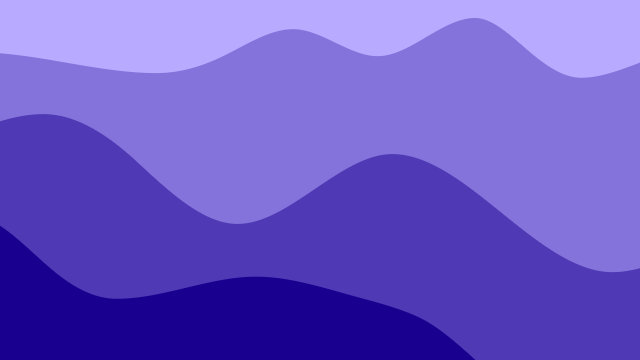
Reproduce this background procedurally as a Shadertoy shader.

```glsl
const vec3 LILAC  = vec3(0.722, 0.667, 1.000);
const vec3 VIOLET = vec3(0.518, 0.451, 0.855);
const vec3 PURPLE = vec3(0.310, 0.224, 0.710);
const vec3 INDIGO = vec3(0.098, 0.000, 0.560);

const int KNOTS = 9;

// Each knot holds x, height and slope, in fractions of the canvas
const vec3 FAR_WAVE[KNOTS] = vec3[KNOTS](
    vec3(0.000, 0.852, -0.142), vec3(0.245, 0.797, 0.0), vec3(0.352, 0.847, 0.889),
    vec3(0.458, 0.919, 0.0), vec3(0.590, 0.844, 0.0), vec3(0.742, 0.950, 0.0),
    vec3(0.833, 0.848, -1.458), vec3(0.908, 0.784, 0.0), vec3(1.000, 0.826, 0.658));

const vec3 MIDDLE_WAVE[KNOTS] = vec3[KNOTS](
    vec3(0.000, 0.663, 0.533), vec3(0.068, 0.683, 0.0), vec3(0.215, 0.549, -1.653),
    vec3(0.371, 0.378, 0.0), vec3(0.613, 0.572, 0.0), vec3(0.785, 0.407, -1.434),
    vec3(0.957, 0.244, 0.0), vec3(1.000, 0.255, 0.462), vec3(1.100, 0.300, 0.460));

const vec3 NEAR_WAVE[KNOTS] = vec3[KNOTS](
    vec3(0.000, 0.373, -1.156), vec3(0.091, 0.237, -1.387), vec3(0.182, 0.170, 0.0),
    vec3(0.400, 0.2315, 0.0), vec3(0.560, 0.174, -0.480), vec3(0.651, 0.1215, -0.782),
    vec3(0.743, 0.000, -1.600), vec3(0.846, -0.181, -1.778), vec3(1.000, -0.454, -1.778));

// Cubic Hermite segment between two knots
float hermite(float x, vec3 a, vec3 b) {
    float span = b.x - a.x;
    float t = clamp((x - a.x) / span, 0.0, 1.0);
    float s = 1.0 - t;
    return mix(a.y, b.y, t * t * (3.0 - 2.0 * t))
         + span * t * s * (a.z * s - b.z * t);
}

// Height of a wave at x
float crest(float x, vec3 knots[KNOTS]) {
    float height = knots[0].y;
    for (int i = 0; i < KNOTS - 1; i++) {
        if (x >= knots[i].x) height = hermite(x, knots[i], knots[i + 1]);
    }
    return height;
}

// Smooth coverage of the area below a height
float below(float y, float height) {
    float gap = height - y;
    float pixel = length(vec2(dFdx(gap), dFdy(gap)));
    return clamp(0.5 + gap / pixel, 0.0, 1.0);
}

void mainImage(out vec4 fragColor, in vec2 fragCoord) {
    vec2 uv = fragCoord / iResolution.xy;

    // Layers from back to front
    vec3 color = LILAC;
    color = mix(color, VIOLET, below(uv.y, crest(uv.x, FAR_WAVE)));
    color = mix(color, PURPLE, below(uv.y, crest(uv.x, MIDDLE_WAVE)));
    color = mix(color, INDIGO, below(uv.y, crest(uv.x, NEAR_WAVE)));

    fragColor = vec4(color, 1.0);
}
```
